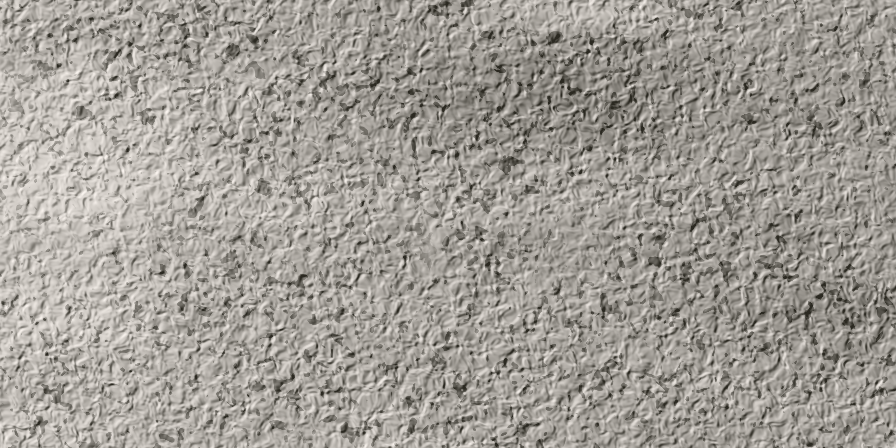
Give the GLSL for this texture, as a WebGL 2 fragment shader.

```glsl
#version 300 es
precision highp float;

uniform vec2 u_resolution;
out vec4 fragColor;

const vec3 DARK = vec3(0.29, 0.28, 0.25);
const vec3 LIGHT = vec3(0.84, 0.82, 0.797);
const float DARK_TONE = 0.28;
const float LIGHT_TONE = 0.82;
const float BASE_LEFT = 0.70;
const float BASE_RIGHT = 0.61;
const float GRAIN_SCALE = 78.0;
const float RELIEF_STEP = 0.0052;
const float LIT_GAIN = 0.62;
const float SHADE_GAIN = 0.90;
const float PIT_SCALE = 72.0;
const float PIT_DEPTH = 0.25;
const float SMEAR_GAIN = 0.15;
const vec2 TO_LIGHT = vec2(-0.78, 0.62);
const mat2 TURN = mat2(0.80, 0.60, -0.60, 0.80);

float hash(vec2 cell) {
    return fract(sin(dot(cell, vec2(127.1, 311.7))) * 43758.5453);
}

float noise(vec2 p) {
    vec2 cell = floor(p);
    vec2 f = fract(p);
    f = f * f * (3.0 - 2.0 * f);
    float low = mix(hash(cell), hash(cell + vec2(1.0, 0.0)), f.x);
    float high = mix(hash(cell + vec2(0.0, 1.0)), hash(cell + vec2(1.0)), f.x);
    return mix(low, high, f.y);
}

float fbm(vec2 p) {
    float sum = 0.0;
    float weight = 0.5;
    for (int i = 0; i < 5; i++) {
        sum += weight * noise(p);
        p = TURN * p * 2.03 + 17.3;
        weight *= 0.5;
    }
    return sum / 0.97;
}

// Bends the lattice so that grains come out irregular
vec2 crumple(vec2 q) {
    return q + 1.1 * vec2(noise(q * 0.55 + 9.0), noise(q * 0.55 + 41.0));
}

// Plaster height: coarse lumps, flat-topped grains and fine grit
float height(vec2 p) {
    vec2 q = crumple(TURN * p * GRAIN_SCALE);
    float lumps = noise(q * 0.4 + 5.0);
    float grains = smoothstep(0.15, 0.75, noise(q));
    float grit = noise(TURN * q * 1.9 + 31.0);
    return 0.40 * lumps + 0.42 * grains + 0.36 * grit;
}

// Small ragged holes, a little denser in some places
float pits(vec2 p) {
    float cluster = smoothstep(0.35, 0.70, fbm(p * vec2(7.0, 9.0) + 57.0));
    float limit = mix(0.23, 0.345, cluster);
    vec2 q = crumple(TURN * TURN * p * PIT_SCALE + 71.0);
    float hollow = 0.70 * noise(q) + 0.30 * noise(TURN * q * 2.2 + 13.0);
    return 1.0 - smoothstep(limit - 0.05, limit + 0.04, hollow);
}

float blob(vec2 p, vec2 centre, vec2 radius) {
    vec2 d = (p - centre) / radius;
    return exp(-dot(d, d));
}

// Broad light, damp bands and trowel smears
float wallTone(vec2 p) {
    vec2 warp = vec2(fbm(p * 4.0 + 3.0), fbm(p * 5.0 + 23.0)) - 0.5;
    vec2 q = p + warp * vec2(0.4, 0.16);
    float tone = mix(BASE_LEFT, BASE_RIGHT, clamp(p.x * 0.5, 0.0, 1.0));
    tone += 0.10 * blob(q, vec2(0.0, 0.58), vec2(0.50, 0.40));
    tone += 0.05 * blob(q, vec2(0.62, 0.80), vec2(0.16, 0.08));
    tone += 0.08 * blob(q, vec2(1.33, 0.95), vec2(0.20, 0.06));
    tone -= 0.08 * blob(q, vec2(1.22, 0.75), vec2(0.62, 0.11));
    tone -= 0.07 * blob(q, vec2(0.34, 0.90), vec2(0.50, 0.06));
    tone -= 0.06 * blob(q, vec2(1.82, 0.44), vec2(0.24, 0.15));
    tone += SMEAR_GAIN * (fbm(q * vec2(2.2, 7.0) + 11.0) - 0.5);
    return tone;
}

void main() {
    vec2 p = gl_FragCoord.xy / u_resolution.y;

    // Worn patches carry less relief
    float worn = smoothstep(0.52, 0.75, fbm(p * vec2(4.0, 6.0) + 97.0));
    float trowel = blob(p, vec2(0.965, 0.44), vec2(0.025, 0.06));
    float roughness = (1.0 - 0.25 * worn) * (1.0 - 0.7 * trowel);

    // Raking light: shaded flanks are stronger than lit ones
    float slope = height(p) - height(p + TO_LIGHT * RELIEF_STEP);
    float relief = LIT_GAIN * max(slope, 0.0) + SHADE_GAIN * min(slope, 0.0);

    float tone = wallTone(p) + 0.06 * trowel;
    tone += roughness * (relief - PIT_DEPTH * pits(p));

    // Soft shoulder on the brightest grains
    tone = min(tone, 0.80 + 0.55 * max(tone - 0.80, 0.0));
    tone = clamp(tone, 0.16, 0.95);
    float level = (tone - DARK_TONE) / (LIGHT_TONE - DARK_TONE);
    fragColor = vec4(clamp(mix(DARK, LIGHT, level), 0.0, 1.0), 1.0);
}
```
